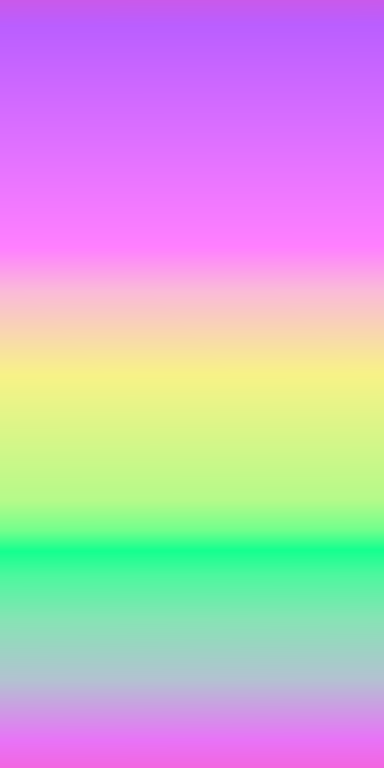
Reproduce this background procedurally as a Shadertoy shader.

```glsl
// Gradient stops from bottom to top: rgb colour, height as a share of the canvas
const int STOP_COUNT = 12;
const vec4 STOPS[STOP_COUNT] = vec4[STOP_COUNT](
    vec4(0.95, 0.40, 0.88, 0.000),
    vec4(0.91, 0.45, 0.97, 0.036),
    vec4(0.70, 0.76, 0.82, 0.115),
    vec4(0.53, 0.89, 0.71, 0.193),
    vec4(0.30, 0.97, 0.62, 0.251),
    vec4(0.08, 1.00, 0.56, 0.283),
    vec4(0.45, 1.00, 0.55, 0.310),
    vec4(0.71, 0.98, 0.54, 0.349),
    vec4(0.97, 0.95, 0.53, 0.512),
    vec4(0.98, 0.73, 0.85, 0.622),
    vec4(1.00, 0.50, 1.00, 0.678),
    vec4(0.73, 0.37, 1.00, 0.967)
);
const vec3 TOP_COLOR = vec3(0.79, 0.35, 0.92);
const float TILT = 0.002;

// Piecewise linear blend through the stops
vec3 skyGradient(float height) {
    vec3 color = STOPS[0].rgb;
    for (int i = 1; i < STOP_COUNT; i++) {
        float span = STOPS[i].w - STOPS[i - 1].w;
        float blend = clamp((height - STOPS[i - 1].w) / span, 0.0, 1.0);
        color = mix(color, STOPS[i].rgb, blend);
    }
    float topStart = STOPS[STOP_COUNT - 1].w;
    float topBlend = clamp((height - topStart) / (1.0 - topStart), 0.0, 1.0);
    return mix(color, TOP_COLOR, topBlend);
}

void mainImage(out vec4 fragColor, in vec2 fragCoord) {
    vec2 uv = fragCoord / iResolution.xy;
    // Slight slope of the bands from left to right
    float height = uv.y - TILT * (uv.x - 0.5);
    fragColor = vec4(skyGradient(height), 1.0);
}
```
